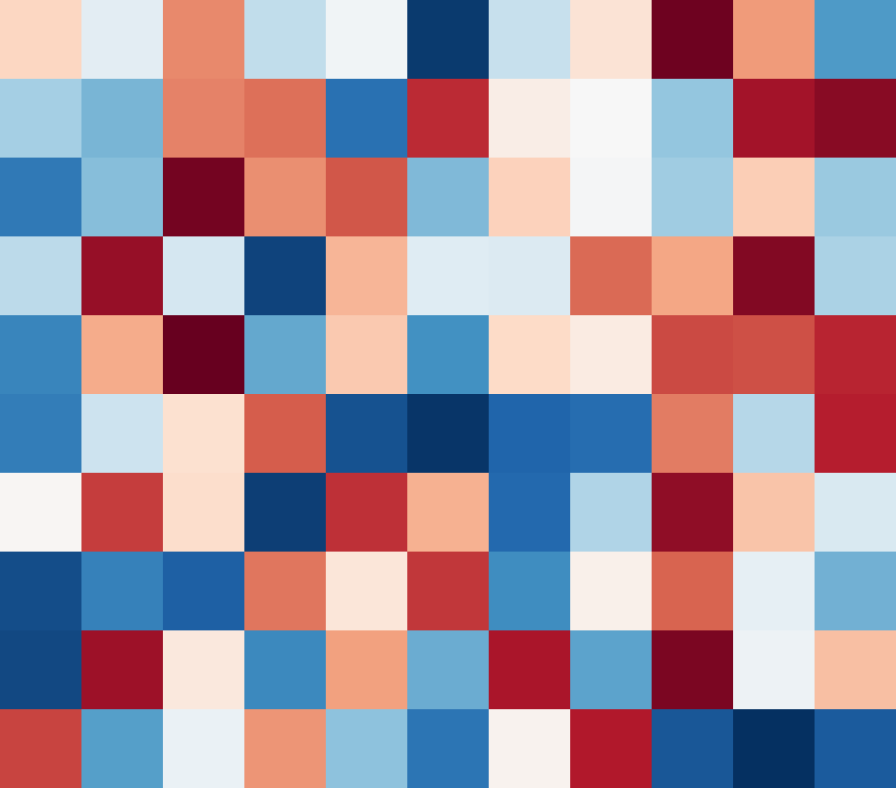
Write a WebGL 1 fragment shader that draws this pattern.

```glsl
precision highp float;

// A gapless mosaic of flat cells, each coloured from a diverging ramp that runs
// from dark red through near-white to dark blue. Cell numbers are shuffled by a
// permutation modulo a prime, so every part of the ramp gets an even share.

uniform vec2 u_resolution;

const vec2 GRID = vec2(11.0, 10.0);  // cells across and down
const float PRIME = 113.0;           // just above the cell count; 3 is coprime to PRIME - 1
const float SEED = 38.0;             // changes the arrangement of the colours
const float STRIDE = 47.0;           // spreads neighbouring cell numbers apart

// Ramp stops, from the red end to the blue end
const vec3 MAROON   = vec3(0.404, 0.000, 0.122);
const vec3 CRIMSON  = vec3(0.698, 0.094, 0.169);
const vec3 CORAL    = vec3(0.839, 0.376, 0.302);
const vec3 SALMON   = vec3(0.957, 0.647, 0.510);
const vec3 PEACH    = vec3(0.992, 0.859, 0.780);
const vec3 WHITE    = vec3(0.969, 0.969, 0.969);
const vec3 ICE      = vec3(0.820, 0.898, 0.941);
const vec3 SKY      = vec3(0.573, 0.773, 0.871);
const vec3 AZURE    = vec3(0.263, 0.576, 0.765);
const vec3 COBALT   = vec3(0.129, 0.400, 0.675);
const vec3 NAVY     = vec3(0.020, 0.188, 0.380);

// Remainder of whole numbers, offset by half to be safe at exact multiples
float modPrime(float n) {
    return n - PRIME * floor((n + 0.5) / PRIME);
}

// Cubing is one-to-one modulo PRIME
float cubeMod(float n) {
    return modPrime(modPrime(n * n) * n);
}

// Distinct value in 0..1 for each cell
float cellValue(vec2 cell) {
    float index = cell.x + cell.y * GRID.x;
    float shuffled = cubeMod(modPrime(index * STRIDE + SEED));
    shuffled = cubeMod(modPrime(shuffled * 5.0 + 29.0));
    shuffled = cubeMod(modPrime(shuffled + SEED));
    return shuffled / (PRIME - 1.0);
}

// Piecewise linear ramp over eleven equally spaced stops
vec3 divergingRamp(float t) {
    float s = t * 10.0;
    vec3 c = mix(MAROON, CRIMSON, clamp(s, 0.0, 1.0));
    c = mix(c, CORAL,  clamp(s - 1.0, 0.0, 1.0));
    c = mix(c, SALMON, clamp(s - 2.0, 0.0, 1.0));
    c = mix(c, PEACH,  clamp(s - 3.0, 0.0, 1.0));
    c = mix(c, WHITE,  clamp(s - 4.0, 0.0, 1.0));
    c = mix(c, ICE,    clamp(s - 5.0, 0.0, 1.0));
    c = mix(c, SKY,    clamp(s - 6.0, 0.0, 1.0));
    c = mix(c, AZURE,  clamp(s - 7.0, 0.0, 1.0));
    c = mix(c, COBALT, clamp(s - 8.0, 0.0, 1.0));
    return mix(c, NAVY, clamp(s - 9.0, 0.0, 1.0));
}

vec3 cellColor(vec2 cell) {
    return divergingRamp(cellValue(clamp(cell, vec2(0.0), GRID - 1.0)));
}

void main() {
    vec2 gridPos = gl_FragCoord.xy / u_resolution * GRID;
    vec2 halfPixel = 0.5 * GRID / u_resolution;

    // Cells under opposite pixel corners, and how far the pixel covers the upper one
    vec2 low = floor(gridPos - halfPixel);
    vec2 high = floor(gridPos + halfPixel);
    vec2 cover = clamp((gridPos + halfPixel - high) / (2.0 * halfPixel), 0.0, 1.0);

    // Area-weighted blend keeps the shared edges smooth
    vec3 bottom = mix(cellColor(low), cellColor(vec2(high.x, low.y)), cover.x);
    vec3 top = mix(cellColor(vec2(low.x, high.y)), cellColor(high), cover.x);
    gl_FragColor = vec4(mix(bottom, top, cover.y), 1.0);
}
```
